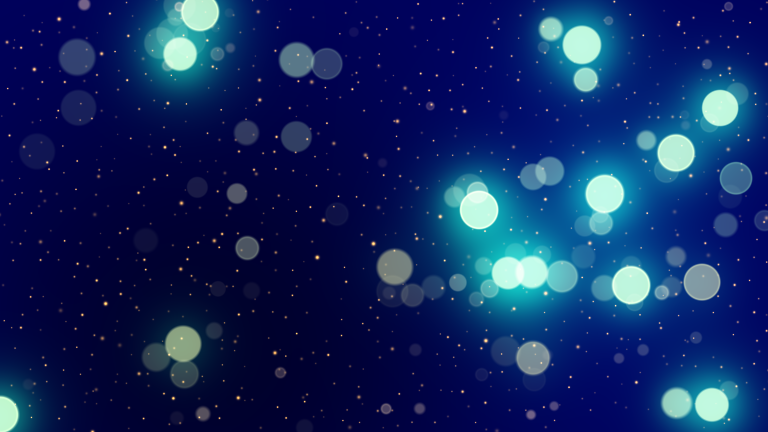
This background is drawn by a Shadertoy shader. Its source:

```glsl
// Teal and cream bokeh lights with drifting gold dust on a deep navy backdrop.

// Light clusters: centre x, centre y, brightness
const vec3 CLUSTERS[16] = vec3[16](
    vec3(0.417, 0.875, 0.90), vec3(1.347, 0.896, 0.95), vec3(1.667, 0.750, 0.80),
    vec3(1.400, 0.551, 1.00), vec3(1.109, 0.514, 1.00), vec3(1.176, 0.368, 1.00),
    vec3(1.231, 0.370, 0.85), vec3(1.648, 0.063, 0.90), vec3(0.000, 0.040, 0.75),
    vec3(1.565, 0.646, 0.65), vec3(1.461, 0.340, 0.70), vec3(0.424, 0.204, 0.45),
    vec3(0.914, 0.382, 0.30), vec3(1.625, 0.347, 0.40), vec3(1.234, 0.171, 0.35),
    vec3(0.463, 0.972, 0.65));

vec3 hash3(float n) {
    vec3 p = fract(n * vec3(0.1031, 0.1030, 0.0973));
    p += dot(p, p.yzx + 33.33);
    return fract((p.xxy + p.yzz) * p.zyx);
}

vec3 screen(vec3 base, vec3 light) {
    return 1.0 - (1.0 - clamp(base, 0.0, 1.0)) * (1.0 - clamp(light, 0.0, 1.0));
}

float falloff(vec2 offset, float size) {
    return exp(-dot(offset, offset) / (size * size));
}

// Filled lens disc with an optional thin bright rim
float bokeh(vec2 offset, float radius, float blur, float rim) {
    float d = length(offset);
    float fill = 1.0 - smoothstep(radius - blur, radius + blur, d);
    float edge = (d - radius + 0.002) / 0.0022;
    return fill + rim * exp(-edge * edge);
}

// One jittered grain of dust per grid cell
float dust(vec2 p, float cellSize, float radius, float seed) {
    vec2 cell = floor(p / cellSize);
    float id = cell.x + 61.0 * cell.y + seed;
    vec3 h = hash3(id);
    vec3 k = hash3(id + 3000.0);
    vec2 offset = p - (cell + 0.1 + 0.8 * h.xy) * cellSize;
    float grain = max(radius * (0.7 + 0.5 * k.x), 0.5 / iResolution.y);
    return falloff(offset, grain) * (0.25 + 0.95 * h.z * h.z) * step(0.25, k.y);
}

void mainImage(out vec4 fragColor, in vec2 fragCoord) {
    vec2 p = fragCoord / iResolution.y;
    float aspect = iResolution.x / iResolution.y;

    // Navy backdrop, darkest at lower left
    vec3 col = mix(vec3(0.0, 0.0, 0.17), vec3(0.0, 0.005, 0.36),
                   smoothstep(0.05, 1.0, distance(p, vec2(0.5, 0.2))));
    col += vec3(0.0, 0.03, 0.09) * falloff(p - vec2(1.35, 0.5), 0.4);

    // Teal haze around the clusters
    float haze = 0.0;
    for (int i = 0; i < 16; i++) {
        vec3 c = CLUSTERS[i];
        vec2 offset = p - c.xy;
        haze += c.z * c.z * (0.45 * falloff(offset, 0.135) + 0.75 * falloff(offset, 0.072));
    }
    haze = 1.0 - exp(-haze);
    col += pow(haze, 1.2) * vec3(0.05, 0.85, 0.43);

    // Faint scattered discs, warm when small and cooler when large
    for (int i = 0; i < 64; i++) {
        vec3 h = hash3(float(i) + 11.0);
        vec3 k = hash3(float(i) + 411.0);
        vec2 centre = vec2(pow(h.x, 0.85) * aspect, h.y);
        float radius = mix(0.010, 0.044, h.z * h.z);
        vec3 tint = mix(vec3(0.75, 0.55, 0.42), vec3(0.36, 0.62, 0.42),
                        clamp(h.z * 0.8 + 0.3 * (h.x - 0.3), 0.0, 1.0));
        float shape = bokeh(p - centre, radius, mix(0.002, 0.005, k.y),
                            0.4 * step(0.7, k.z));
        col = screen(col, tint * shape * mix(0.1, 0.8, k.x * k.x));
    }

    // Bright discs: a leading light with two companions in each cluster
    for (int i = 0; i < 16; i++) {
        vec3 c = CLUSTERS[i];
        float strong = smoothstep(0.3, 0.75, c.z);
        vec3 tint = mix(vec3(0.80, 0.80, 0.46), vec3(0.74, 0.94, 0.62), strong);
        for (int j = 0; j < 3; j++) {
            vec3 h = hash3(float(i * 3 + j) + 905.0);
            float companion = min(float(j), 1.0);
            float angle = 6.2832 * h.x;
            vec2 centre = c.xy + companion * mix(0.04, 0.085, h.y) * vec2(cos(angle), sin(angle));
            float radius = mix(0.037 + 0.008 * h.z, 0.018 + 0.02 * h.z, companion);
            float power = mix(0.58 + 0.42 * strong,
                              (0.15 + 0.75 * h.y * h.y) * (0.35 + 0.65 * strong), companion);
            vec2 offset = p - centre;
            float shape = bokeh(offset, radius, mix(0.002, 0.006, h.y), 0.3 * step(0.65, h.x));
            // Bloom spilling past the disc edge
            float bloom = strong * power * falloff(offset, radius * 1.45);
            col = screen(col, bloom * vec3(0.03, 0.26, 0.16));
            col = screen(col, tint * power * shape);
        }
    }

    // Gold dust, fine and coarse
    float gold = 1.1 * dust(p, 0.041, 0.0023, 0.0) + 1.2 * dust(p + 0.37, 0.105, 0.0036, 5000.0);
    col = screen(col, gold * vec3(1.0, 0.72, 0.27));

    fragColor = vec4(col, 1.0);
}
```
